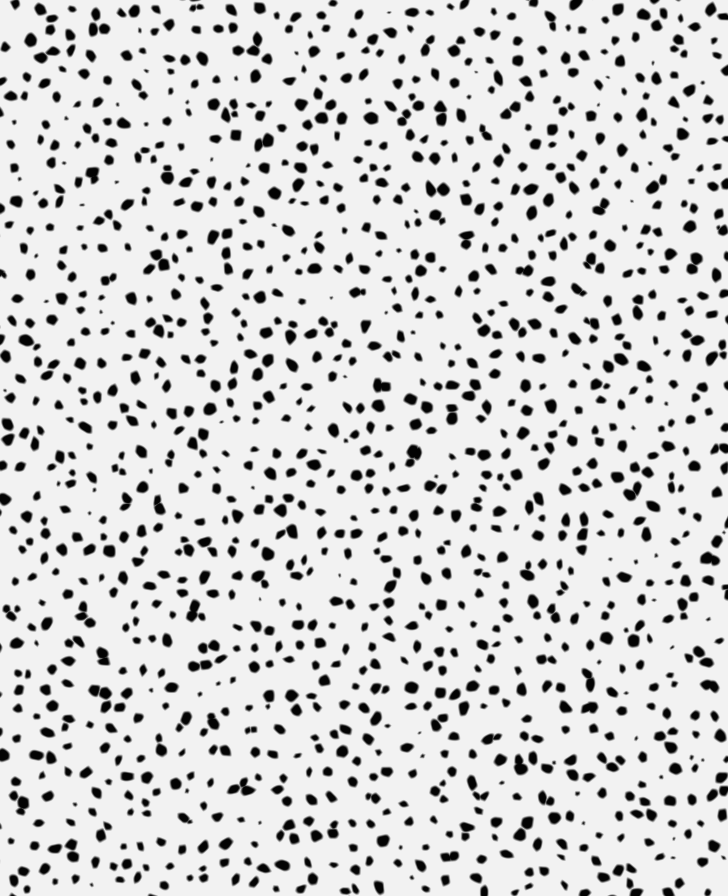
Write a WebGL 2 fragment shader that draws this pattern.

```glsl
#version 300 es
precision highp float;

uniform vec2 u_resolution;
out vec4 fragColor;

const vec3 PAPER = vec3(0.95);
const vec3 INK = vec3(0.012);
const float ROWS = 41.0;          // grain rows per canvas height
const float JITTER = 0.8;         // wander of a grain inside its cell
const float MIN_RADIUS = 0.14;    // radii in cell units
const float MAX_RADIUS = 0.295;
const float MAX_STRETCH = 1.25;
const float SPECK_SHARE = 0.05;   // grains shrunk to tiny specks
const float SPECK_SCALE = 0.35;
const float ROUNDING = 0.3;       // corner softness relative to radius
const float EDGE = 0.0018;        // edge half-width in canvas heights
const int FACETS = 6;
const float TAU = 6.2831853;

float hash(vec2 p) {
    return fract(sin(dot(p, vec2(127.1, 311.7))) * 43758.5453);
}

vec2 hash2(vec2 p) {
    return vec2(hash(p), hash(p + vec2(37.3, 91.7)));
}

vec2 direction(float angle) {
    return vec2(cos(angle), sin(angle));
}

float smoothMax(float a, float b, float k) {
    float h = max(k - abs(a - b), 0.0) / k;
    return max(a, b) + 0.25 * k * h * h;
}

// Distance to an uneven, stretched chip with blunt corners
float grain(vec2 p, vec2 seed) {
    vec2 shape = hash2(seed + 5.3);
    float radius = mix(MIN_RADIUS, MAX_RADIUS, shape.x);
    if (hash(seed + 17.9) < SPECK_SHARE) radius *= SPECK_SCALE;

    vec2 axis = direction(TAU * hash(seed + 11.1));
    float stretch = mix(1.0, MAX_STRETCH, shape.y);
    vec2 q = vec2(dot(p, axis) / stretch, dot(p, vec2(-axis.y, axis.x)) * stretch);

    float d = length(q) - radius * 1.15;
    for (int i = 0; i < FACETS; i++) {
        vec2 facet = hash2(seed + 23.7 + float(i) * 3.1);
        float angle = TAU * (float(i) + 0.7 * facet.x) / float(FACETS);
        float side = dot(q, direction(angle)) - radius * mix(0.72, 1.2, facet.y);
        d = smoothMax(d, side, ROUNDING * radius);
    }
    return d;
}

// Nearest grain among jittered cells in staggered rows
float grainField(vec2 p) {
    float nearest = 1.0;
    for (int j = -1; j <= 1; j++) {
        float row = floor(p.y) + float(j);
        vec2 shifted = p + vec2(0.5 * mod(row, 2.0), 0.0);
        for (int i = -1; i <= 1; i++) {
            vec2 cell = vec2(floor(shifted.x) + float(i), row);
            vec2 center = cell + 0.5 + JITTER * (hash2(cell + 2.7) - 0.5);
            nearest = min(nearest, grain(shifted - center, cell));
        }
    }
    return nearest;
}

void main() {
    vec2 uv = gl_FragCoord.xy / u_resolution.y;
    float d = grainField(uv * ROWS) / ROWS;
    float paper = smoothstep(-EDGE, EDGE, d);
    fragColor = vec4(mix(INK, PAPER, paper), 1.0);
}
```
